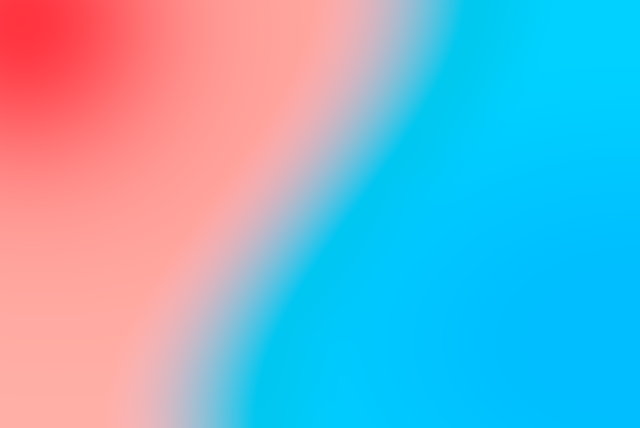
This background is drawn by a WebGL 1 fragment shader. Its source:

```glsl
precision highp float;
// Soft gradient background: a red corner glow on pink, melting across an S-curve into bright blue.
uniform vec2 u_resolution;

// Bell-shaped falloff around a centre
float glow(vec2 p, vec2 centre, float radius) {
  vec2 d = (p - centre) / radius;
  return exp(-dot(d, d));
}

// Pink field with a broad warm halo and a red core at the upper left
vec3 warmSide(vec2 p) {
  vec3 pink = mix(vec3(1.0, 0.69, 0.655), vec3(1.0, 0.665, 0.635), smoothstep(0.0, 0.6, p.y));
  vec3 salmon = mix(pink, vec3(1.0, 0.55, 0.53), 0.5 * glow(p, vec2(0.15, 0.9), 0.5));
  return mix(salmon, vec3(1.0, 0.205, 0.25), glow(p, vec2(0.05, 0.95), 0.3));
}

// Blue field: teal along the curve, cyan beyond it, deeper at the lower right
vec3 coolSide(vec2 p, float fromEdge) {
  vec3 cyan = mix(vec3(0.0, 0.785, 0.935), vec3(0.0, 0.82, 1.0), smoothstep(0.0, 0.24, fromEdge));
  float depth = smoothstep(0.85, 0.15, length((p - vec2(1.5, 0.2)) * vec2(0.8, 1.2)));
  return mix(cyan, vec3(0.0, 0.745, 1.0), depth);
}

void main() {
  vec2 p = gl_FragCoord.xy / u_resolution * vec2(1.5, 1.0);

  // Signed horizontal distance to the S-shaped boundary
  float fromEdge = p.x - (0.598 + 0.496 * smoothstep(0.02, 1.04, p.y));

  // Red fades late, so the band turns mauve before it reaches the crisp blue edge
  float blend = clamp(1.0 + fromEdge / 0.355, 0.0, 1.0);
  vec3 color = mix(warmSide(p), coolSide(p, fromEdge), vec3(blend * blend, blend, blend));

  gl_FragColor = vec4(color, 1.0);
}
```
